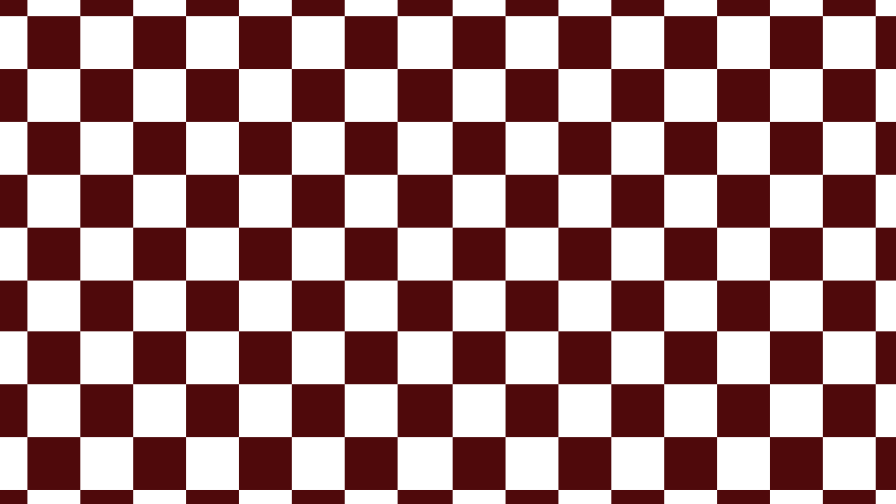
This pattern is drawn by a Shadertoy shader. Its source:

```glsl
// Draws a two-tone checkerboard of maroon and white squares.

const vec3 MAROON = vec3(0.31, 0.037, 0.043);
const vec3 WHITE = vec3(1.0);

// All lengths are in canvas heights.
const float CELL = 0.10493;
const vec2 ORIGIN = vec2(0.0544, 0.0278);
const vec2 SEAM = vec2(0.844, 0.392);
const vec2 SEAM_STRETCH = vec2(0.0043, -0.0042);

// Widens or narrows the one column and row that hold the seam.
vec2 stretchAtSeam(vec2 p, vec2 seam, vec2 stretch) {
    return p - stretch * step(seam, p);
}

// Signed distance to the nearest stripe edge, per axis; the sign alternates by cell.
vec2 stripeDistance(vec2 p, float cell) {
    return cell * (0.5 - abs(2.0 * fract(0.5 * p / cell + 0.25) - 1.0));
}

// Smoothed checker coverage: 1 on squares whose column and row parity agree.
float checker(vec2 p, float cell, float edgeWidth) {
    vec2 stripes = clamp(2.0 * stripeDistance(p, cell) / edgeWidth, -1.0, 1.0);
    return 0.5 + 0.5 * stripes.x * stripes.y;
}

void mainImage(out vec4 fragColor, in vec2 fragCoord) {
    vec2 p = fragCoord / iResolution.y;
    float edgeWidth = 1.0 / iResolution.y;

    vec2 board = stretchAtSeam(p, SEAM, SEAM_STRETCH) - ORIGIN;
    float dark = checker(board, CELL, edgeWidth);

    fragColor = vec4(mix(WHITE, MAROON, dark), 1.0);
}
```
